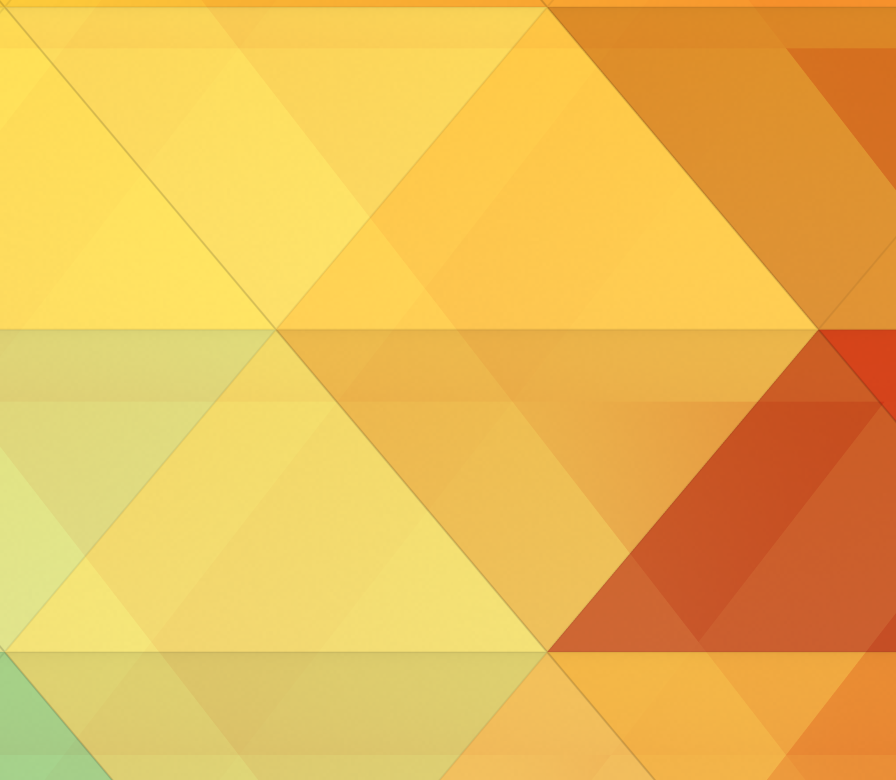
Reproduce this background procedurally as a Shadertoy shader.

```glsl
// Warm geometric mosaic: a large triangle lattice with one flat colour per cell,
// overlaid by a second, slightly taller lattice whose translucent sheets
// deepen alternate cells, plus thin creases on the main edges and light grain.

const vec2 MAIN_ORIGIN = vec2(0.7015, 0.1640);
const vec2 MAIN_CELL = vec2(0.6955, 0.4135);
const vec2 SHEET_ORIGIN = vec2(0.6570, 0.4850);
const vec2 SHEET_CELL = vec2(0.7015, 0.4530);
const vec3 WARM_TINT = vec3(0.96, 0.78, 0.74);
const float SECOND_SHEET = 0.68;  // where a narrower sheet splits each cell

// Cell colours of each row, from left to right.
const vec3 LOWER_ROW[5] = vec3[5](
    vec3(0.65, 0.82, 0.55), vec3(0.87, 0.82, 0.46), vec3(0.95, 0.76, 0.38),
    vec3(0.955, 0.72, 0.30), vec3(0.94, 0.66, 0.26));
const vec3 MIDDLE_ROW[5] = vec3[5](
    vec3(0.88, 0.87, 0.51), vec3(0.955, 0.865, 0.43), vec3(0.93, 0.735, 0.325),
    vec3(0.805, 0.385, 0.17), vec3(0.84, 0.28, 0.13));
const vec3 UPPER_ROW[5] = vec3[5](
    vec3(1.00, 0.88, 0.36), vec3(0.99, 0.86, 0.38), vec3(1.00, 0.80, 0.30),
    vec3(0.87, 0.565, 0.185), vec3(0.88, 0.57, 0.18));

// Lattice coordinates: x counts rising edges, y falling edges, z rows.
vec3 lattice(vec2 p, vec2 origin, vec2 cell) {
    vec2 q = (p - origin) / cell;
    return vec3(q.x - 0.5 * q.y, q.x + 0.5 * q.y, q.y);
}

vec3 cellColor(vec3 coord, float x) {
    vec3 id = floor(coord);
    int column = int(clamp(id.x + id.y + 3.0, 0.0, 4.0));
    if (id.z < 0.0) return LOWER_ROW[column];
    if (id.z < 1.0) return MIDDLE_ROW[column];
    if (id.z < 2.0) return UPPER_ROW[column];
    return mix(vec3(0.99, 0.79, 0.20), vec3(0.97, 0.58, 0.15), clamp(x, 0.0, 1.0));
}

// Thin dark line, strongest on falling edges and faint on the others.
float creaseAmount(vec3 coord, vec2 cell) {
    float slant = cell.x * cell.y / length(vec2(0.5 * cell.x, cell.y));
    vec3 d = abs(coord - round(coord)) * vec3(slant, slant, cell.y);
    vec3 line = 1.0 - smoothstep(vec3(0.0004), vec3(0.0020), d);
    return max(0.07 * line.x, max(0.16 * line.y, 0.06 * line.z));
}

// Tint of the overlapping sheets; bolder towards the right side.
float sheetTint(vec3 coord, float x) {
    vec3 part = fract(coord);
    vec3 id = floor(coord);
    float boldness = smoothstep(0.5, 1.0, x);
    float pointsDown = step(1.0, part.x + part.z);

    float falling = 0.5 - part.y;
    float rising = 0.5 - fract(coord.x + 1.0 - SECOND_SHEET);
    float split = step(part.x, SECOND_SHEET);
    float faint = 0.18 * falling + 0.10 * (1.0 - boldness) * rising;
    faint += 0.06 * (pointsDown - 0.5) * (1.0 - boldness);

    float inFront = step(1.0, id.y - id.z);
    float outer = step(1.0, max(id.x, id.y + id.z));
    float bold = max(pointsDown * mix(0.2, 1.0, max(split, outer)), outer);
    float band = 0.24 * exp(-6.0 * part.z);
    return faint + 0.95 * boldness * bold * inFront + band;
}

float hash(vec2 p) {
    return fract(sin(dot(p, vec2(127.1, 311.7))) * 43758.5);
}

vec3 mosaic(vec2 p, float width) {
    vec3 cell = lattice(p, MAIN_ORIGIN, MAIN_CELL);
    vec3 sheet = lattice(p, SHEET_ORIGIN, SHEET_CELL);
    vec3 color = cellColor(cell, p.x);

    // Cells pale slightly towards their base.
    color += vec3(0.0, 0.02, 0.06) * (0.5 - fract(cell.z));
    color *= mix(vec3(1.0), WARM_TINT, sheetTint(sheet, p.x / width));

    // Crease, soft shadow below each row edge, and faint grain.
    float shadow = 0.035 * exp(-50.0 * (1.0 - fract(cell.z)));
    float grain = 0.008 * (hash(floor(p * 220.0)) - 0.5);
    return color * (1.0 - creaseAmount(cell, MAIN_CELL) - shadow + grain);
}

void mainImage(out vec4 fragColor, in vec2 fragCoord) {
    // Average a 3 by 3 grid to smooth every edge.
    float width = iResolution.x / iResolution.y;
    vec3 total = vec3(0.0);
    for (int j = -1; j <= 1; j++) {
        for (int i = -1; i <= 1; i++) {
            vec2 offset = vec2(float(i), float(j)) / 3.0;
            total += mosaic((fragCoord + offset) / iResolution.y, width);
        }
    }
    fragColor = vec4(clamp(total / 9.0, 0.0, 1.0), 1.0);
}
```
